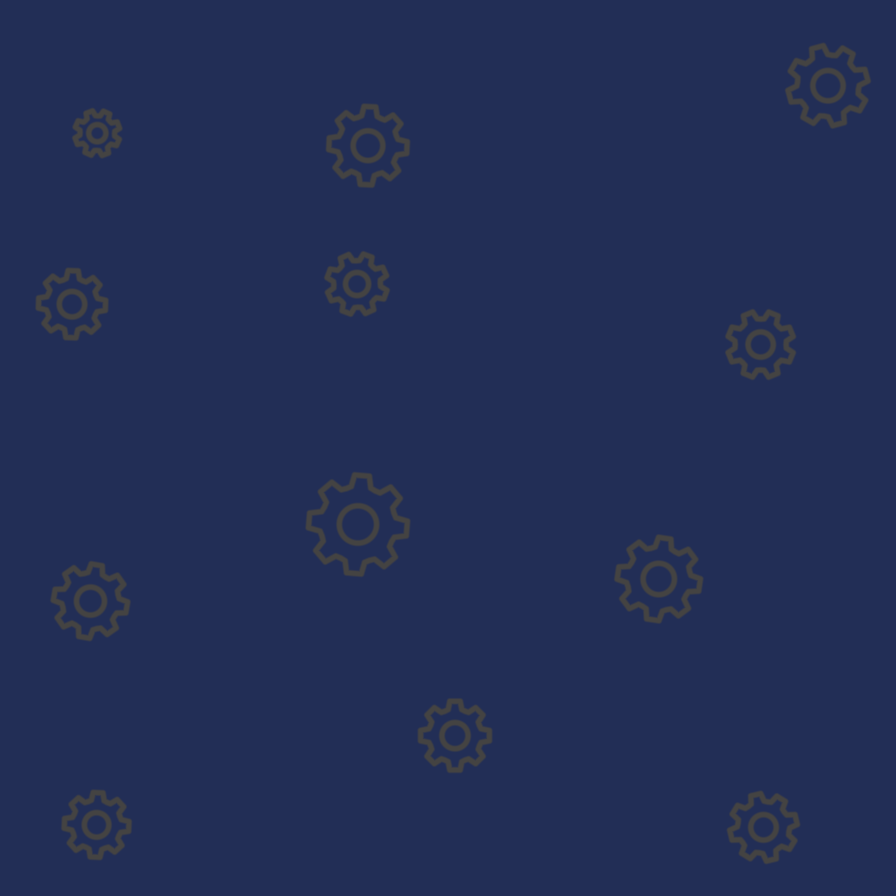
Reproduce this pattern procedurally as a three.js fragment shader.

```glsl
// Sparse outlined cogwheels of varied size scattered on a flat navy ground.
varying vec2 vUv;

const float PI = 3.14159265;

vec2 hash22(vec2 p) {
  vec3 q = fract(p.xyx * vec3(0.1031, 0.1030, 0.0973));
  q += dot(q, q.yzx + 33.33);
  return fract((q.xx + q.yz) * q.zy);
}

float segmentDistance(vec2 p, vec2 a, vec2 b) {
  vec2 ab = b - a;
  return length(p - a - ab * clamp(dot(p - a, ab) / dot(ab, ab), 0.0, 1.0));
}

// Distance to the centreline of an eight-toothed cog of unit radius
float cogDistance(vec2 p, float turn) {
  float radius = length(p);
  float pitch = PI / 4.0;

  // Fold all teeth onto one half tooth
  float angle = abs(mod(atan(p.y, p.x) + turn + 0.5 * pitch, pitch) - 0.5 * pitch);
  vec2 q = radius * vec2(cos(angle), sin(angle));

  vec2 tip = vec2(1.0, 0.15);
  vec2 base = vec2(0.76, 0.20);
  vec2 valley = 0.77 * vec2(cos(0.5 * pitch), sin(0.5 * pitch));
  float rim = segmentDistance(q, vec2(1.0, 0.0), tip);
  rim = min(rim, segmentDistance(q, tip, base));
  rim = min(rim, segmentDistance(q, base, valley));

  float hub = abs(radius - 0.38);
  return min(rim, hub);
}

void main() {
  vec3 navy = vec3(0.133, 0.180, 0.337);
  vec3 bronze = vec3(0.268, 0.262, 0.257);

  // One cog per cell, shifted but kept inside its cell
  vec2 cells = vec2(3.0, 4.0);
  vec2 id = floor(vUv * cells);
  vec2 shift = (hash22(id + 7.0) - 0.5) * vec2(0.205, 0.122);
  vec2 p = vUv - (id + 0.5) / cells - shift;

  // Middling sizes are the most common
  vec2 dice = hash22(id + 41.0);
  float size = mix(0.022, 0.056, 0.5 * (dice.x + dice.y));
  float turn = hash22(id + 83.0).x * PI / 4.0;

  // Stroke of constant width with a soft edge
  float d = cogDistance(p / size, turn) * size;
  float stroke = 1.0 - smoothstep(0.0016, 0.0046, d);

  gl_FragColor = vec4(mix(navy, bronze, stroke), 1.0);
}
```
